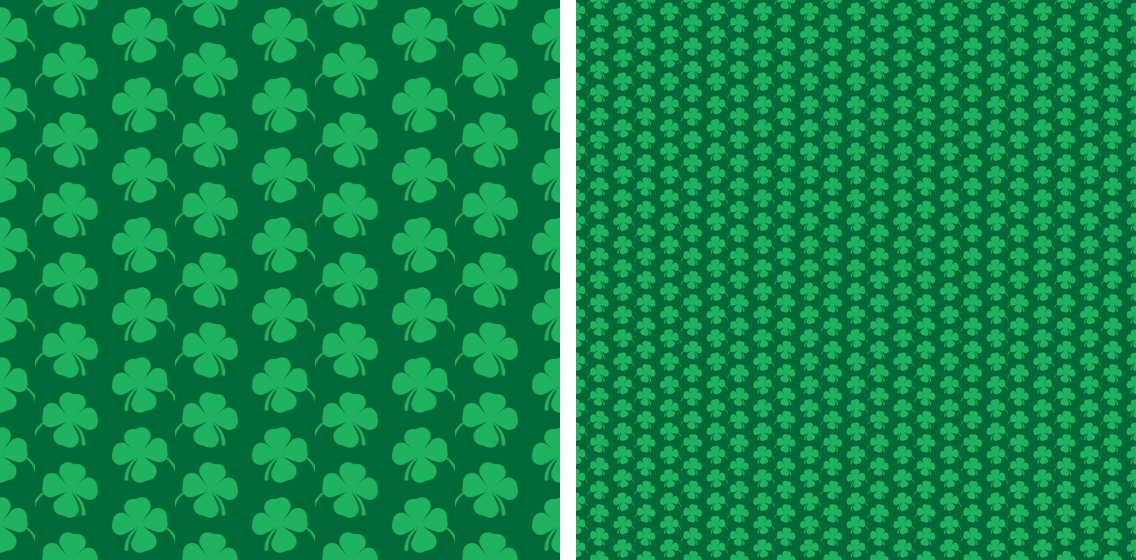
Left, the tile; right, the same tile 3 across and 3 down.
Give the GLSL for this pattern, as a WebGL 1 fragment shader.

```glsl
precision highp float;
// Staggered columns of four-leaf clovers, every other column mirrored.

uniform vec2 u_resolution;

#define REPEATS 8.0                      // columns across and clovers down
#define CELL 144.0                       // clover units per cell
#define NECK 1.5                         // leaf radius at the clover centre
#define LEAF_BLEND 5.0                   // softness of the dent in each leaf
#define STEM_CENTRE vec2(24.5, -49.0)    // centre of the stem's arc
#define STEM_RADIUS 52.5
#define STEM_WIDTH vec2(1.5, 4.0)        // half width at root and at tip
#define GROUND_COLOUR vec3(0.0, 0.41, 0.22)
#define CLOVER_COLOUR vec3(0.12, 0.70, 0.38)

// Tapered capsule from the origin to a round end at 'end'
float lobe(vec2 p, vec2 end, float radius) {
  float len = length(end);
  vec2 q = vec2(abs(p.x * end.y - p.y * end.x), dot(p, end)) / len;
  float slope = (NECK - radius) / len;
  float rise = sqrt(1.0 - slope * slope);
  float along = dot(q, vec2(-slope, rise));
  if (along < 0.0) return length(q) - NECK;
  if (along > rise * len) return length(q - vec2(0.0, len)) - radius;
  return dot(q, vec2(rise, slope)) - NECK;
}

float smoothMin(float a, float b, float k) {
  float h = max(k - abs(a - b), 0.0) / k;
  return min(a, b) - 0.25 * k * h * h;
}

// Two lobes, each given as (end.xy, radius), joined into one leaf
float leaf(vec2 p, vec3 a, vec3 b) {
  return smoothMin(lobe(p, a.xy, a.z), lobe(p, b.xy, b.z), LEAF_BLEND);
}

// Arc that widens towards a rounded tip
float stem(vec2 p) {
  vec2 tip = STEM_CENTRE - vec2(STEM_RADIUS, 0.0);
  if (p.y < tip.y) return length(p - tip) - STEM_WIDTH.y;
  float halfWidth = mix(STEM_WIDTH.x, STEM_WIDTH.y, clamp(p.y / tip.y, 0.0, 1.0));
  float band = abs(length(p - STEM_CENTRE) - STEM_RADIUS) - halfWidth;
  return max(band, p.y + 5.0);
}

float clover(vec2 p) {
  float top = leaf(p, vec3(-15.0, 36.0, 17.5), vec3(4.0, 39.0, 18.0));
  float left = leaf(p, vec3(-38.0, 8.0, 17.5), vec3(-40.0, -3.0, 17.5));
  float right = leaf(p, vec3(37.0, 16.5, 18.5), vec3(40.0, 2.0, 17.0));
  float bottom = leaf(p, vec3(0.0, -39.0, 18.0), vec3(15.5, -33.5, 18.5));
  return min(min(min(top, bottom), min(left, right)), stem(p));
}

void main() {
  vec2 grid = gl_FragCoord.xy / u_resolution * REPEATS;

  // Odd columns are shifted by half a cell and mirrored
  float column = floor(grid.x + 0.5);
  float odd = mod(column, 2.0);
  vec2 p = vec2(grid.x - column, fract(grid.y + 0.5 * odd) - 0.5);
  p.x *= 1.0 - 2.0 * odd;

  // Edge smoothing about one pixel wide
  float pixel = REPEATS * CELL / min(u_resolution.x, u_resolution.y);
  float cover = 1.0 - smoothstep(-0.7 * pixel, 0.7 * pixel, clover(p * CELL));
  gl_FragColor = vec4(mix(GROUND_COLOUR, CLOVER_COLOUR, cover), 1.0);
}
```
